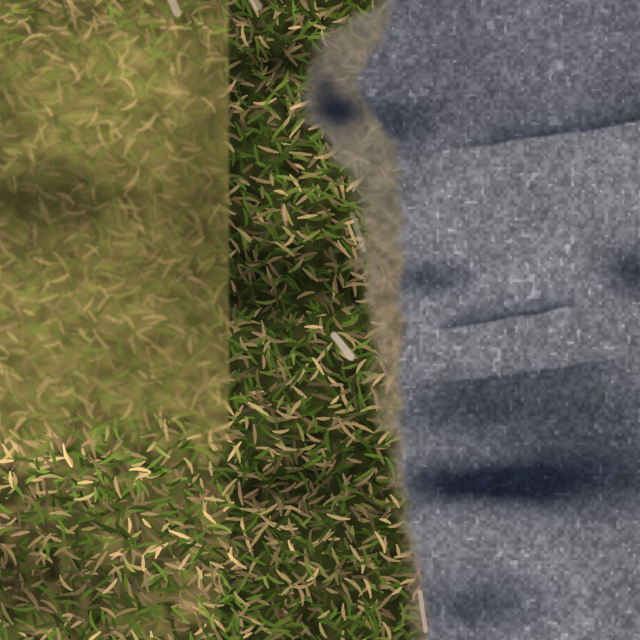
Write a WebGL 2 fragment shader that draws this texture.

```glsl
#version 300 es
precision highp float;
// A mown grass verge beside an asphalt path, seen from above.
// Grass is layered hashed blades, asphalt is grain noise under soft
// shadows, and dry soil joins them along two curved edges.

#define BLADE_LAYERS 7
#define BLADE_SCALE 32.0
#define BLADE_WIDTH 0.085
#define GRAIN_SCALE 190.0
#define SEAM_X 0.358
#define STRAW vec3(0.80, 0.66, 0.46)
#define GREEN vec3(0.38, 0.49, 0.17)
#define UNDERGROWTH vec3(0.17, 0.18, 0.08)
#define HAZE vec3(0.52, 0.47, 0.26)
#define SOIL vec3(0.52, 0.46, 0.38)
#define ASPHALT vec3(0.455, 0.455, 0.475)
#define SHADOW vec3(0.10, 0.12, 0.18)

uniform vec2 u_resolution;
out vec4 fragColor;

vec4 hash4(vec2 p) {
  vec4 q = fract(p.xyxy * vec4(.1031, .1030, .0973, .1099));
  q += dot(q, q.wzxy + 33.33);
  return fract((q.xxyz + q.yzzw) * q.zywx);
}

float noise(vec2 p) {
  vec2 i = floor(p), f = fract(p);
  f = f * f * (3. - 2. * f);
  float low = mix(hash4(i).x, hash4(i + vec2(1, 0)).x, f.x);
  float high = mix(hash4(i + vec2(0, 1)).x, hash4(i + 1.).x, f.x);
  return mix(low, high, f.y);
}

float fbm(vec2 p) {
  float sum = 0., amp = .5;
  for (int i = 0; i < 4; i++) {
    sum += amp * noise(p);
    p = mat2(1.6, 1.2, -1.2, 1.6) * p + 7.3;
    amp *= .5;
  }
  return sum;
}

// Soft ellipse: centre x, y and radii
float spot(vec2 p, float x, float y, float rx, float ry) {
  vec2 q = (p - vec2(x, y)) / vec2(rx, ry);
  return exp(-dot(q, q));
}

float stroke(vec2 p, vec2 a, vec2 d, float width) {
  float t = clamp(dot(p - a, d) / dot(d, d), 0., 1.);
  return 1. - smoothstep(width * .4, width, length(p - a - d * t));
}

// Shade on one side of a slanted line from a, spanning d
float crease(vec2 p, vec2 a, vec2 d, float depth) {
  float t = (p.x - a.x) / d.x;
  float h = sign(depth) * (p.y - a.y - d.y * t - .006 * noise(p * 25.));
  float span = smoothstep(-.05, .3, t) * smoothstep(1.1, .85, t);
  return span * smoothstep(-.004, .003, h) * exp(-max(h, 0.) / abs(depth));
}

float roadEdge(float y) {
  return .628 + .04 * smoothstep(.3, 0., y) - .015 * smoothstep(.8, 1., y)
    - .065 * spot(vec2(0, y), 0., .865, 1., .07);
}

float grassEdge(float y) {
  return mix(.65, .565, smoothstep(0., .62, y)) + .04 * smoothstep(.92, 1., y)
    - .09 * spot(vec2(0, y), 0., .86, 1., .11);
}

vec3 grass(vec2 p, float haze, float lawn) {
  vec3 col = mix(UNDERGROWTH, HAZE * .8, .55 * lawn) * (.6 + .8 * noise(p * 60.));
  float soft = mix(.045, .12, haze);
  float dryness = .2 + .5 * fbm(p * 9.) + .08 * lawn;
  for (int layer = 0; layer < BLADE_LAYERS; layer++) {
    float level = float(layer);
    vec2 q = p * BLADE_SCALE + vec2(17.37, 9.71) * level;
    for (int n = 0; n < 9; n++) {
      vec2 id = floor(q) + vec2(n % 3 - 1, n / 3 - 1);
      vec4 h = hash4(id + 41. * level), k = hash4(id + 87.);
      float angle = (h.z - .5) * 2.7 - .25, c = cos(angle), s = sin(angle);
      vec2 v = mat2(c, -s, s, c) * (q - id - h.xy);
      v.y += (k.x - .5) * v.x * v.x;
      float reach = .25 + .35 * k.y;
      float d = length(vec2(max(abs(v.x) - reach, 0.), v.y));
      float width = BLADE_WIDTH * (1.2 - .6 * abs(v.x) / reach);
      float cover = 1. - smoothstep(width - soft, width + soft, d);
      vec3 tint = mix(GREEN, STRAW, smoothstep(-.15, .15, dryness - h.w));
      tint *= mix(.4, 1., k.z) * (.75 + .06 * level);
      col = mix(col, tint, cover * mix(.9, .6, haze));
    }
  }
  col = mix(col, HAZE * (.7 + .65 * fbm(p * vec2(14, 22))), .42 * haze);
  // Broad light and shade
  float shade = .42 * spot(p, .04, .69, .17, .055) + .3 * spot(p, 0., .83, .05, .06)
    + .42 * spot(p, .46, .56, .12, .055) + .4 * spot(p, .43, .905, .07, .025)
    + .4 * spot(p, .48, .24, .13, .035) + .4 * spot(p, .03, .09, .13, .07)
    + .2 * spot(p, .33, .72, .07, .16);
  float sun = .22 * spot(p, .08, .3, .2, .08) + .18 * spot(p, .2, .92, .14, .07);
  return col * (.87 + .14 * lawn + .3 * fbm(p * 6. + 3.) + sun - shade);
}

vec3 asphalt(vec2 p) {
  vec2 g = p * GRAIN_SCALE;
  float grain = noise(g) + .6 * noise(g * .5 + 5.) - .8;
  float fleck = smoothstep(.78, .95, noise(g * .6 + 31.));
  vec2 w = p + .025 * (vec2(fbm(p * 12.), fbm(p * 12. + 9.)) - .45);
  // Cast shadows, then creases
  float dark = .95 * spot(w, .75, .245, .13, .032) + .65 * spot(w, .92, .26, .15, .06)
    + .45 * spot(w, .72, .36, .11, .045) + .4 * spot(w, .92, .36, .13, .06)
    + .55 * spot(w, .67, .565, .06, .025) + .6 * spot(w, .99, .58, .05, .035)
    + .5 * spot(w, .61, .805, .07, .04) + .45 * spot(w, .75, .055, .1, .045);
  dark += .6 * crease(p, vec2(.68, .759), vec2(.38, .058), .022)
    + .65 * crease(p, vec2(.67, .479), vec2(.23, .039), .015)
    + .35 * crease(p, vec2(.64, .392), vec2(.32, .042), -.035)
    + .15 * smoothstep(.76, .84, p.y);
  dark = min(dark, .93);
  vec3 col = mix(ASPHALT * (.86 + .3 * fbm(p * 7.)), SHADOW, dark);
  return col * (1. + .32 * grain) + .13 * fleck * (1. - .6 * dark);
}

void main() {
  vec2 p = gl_FragCoord.xy / u_resolution;
  float ragged = fbm(p * 32.) - .47;
  float seam = p.x - SEAM_X + .1 * ragged * smoothstep(.33, .25, p.y);
  float lawn = smoothstep(.004, -.004, seam);
  float haze = lawn * smoothstep(.27, .38, p.y + .15 * ragged) * (1. - .5 * smoothstep(.9, .98, p.y));

  // Grass, then soil, then asphalt
  vec3 soil = SOIL * (.7 + .35 * noise(p * 110.) + .4 * fbm(p * 35.));
  soil = mix(soil, ASPHALT, .35 * smoothstep(.5, .75, p.y));
  float fringe = p.x - grassEdge(p.y) + .06 * ragged;
  vec3 col = mix(grass(p, haze, lawn), soil, .85 * smoothstep(-.022, .018, fringe));
  float rim = p.x - roadEdge(p.y) + .018 * ragged;
  col = mix(col, asphalt(p), smoothstep(-.012, .01, rim));
  float hollow = .85 * spot(p, .532, .825, .033, .026) + .5 * spot(p, .505, .86, .025, .04);
  col = mix(col, SHADOW, min(hollow, .9));

  // Pale litter and a bare root
  float litter = stroke(p, vec2(.522, .476), vec2(.01, -.012), .008)
    + stroke(p, vec2(.536, .458), vec2(.012, -.015), .009)
    + .8 * stroke(p, vec2(.268, 1), vec2(.009, -.02), .009)
    + .7 * stroke(p, vec2(.395, 1), vec2(.008, -.01), .01)
    + .8 * stroke(p, vec2(.656, .075), vec2(.009, -.06), .005)
    + .45 * stroke(p, vec2(.55, .665), vec2(.018, -.055), .006);
  col = mix(col, vec3(.82, .73, .68), .85 * min(litter, 1.));
  fragColor = vec4(clamp(col, 0., 1.), 1);
}
```
